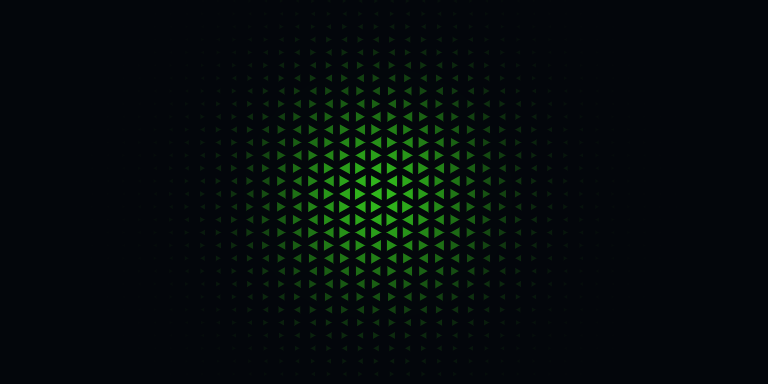
Reproduce this background procedurally as a WebGL 1 fragment shader.

```glsl
precision highp float;
// Halftone field of small green triangles on a near-black blue background.
// A checkerboard of left- and right-pointing triangles shrinks and fades with
// distance from a central glow. All lengths are in units of canvas height.
uniform vec2 u_resolution;

const vec3 BACKGROUND = vec3(0.013, 0.024, 0.042);
const vec3 GREEN = vec3(0.19, 0.72, 0.11);
const vec2 CELL = vec2(0.0411, 0.0335);       // lattice pitch
const vec2 ROW_OFFSET = vec2(0.0, -0.005);    // middle row, from canvas centre
const vec2 GLOW_CENTER = vec2(-0.015, -0.004);
const vec2 GLOW_STRETCH = vec2(0.94, 1.0);    // below 1 widens the glow
const vec2 TRIANGLE_HALF = vec2(0.0140, 0.0155);
const float FADE_RADIUS = 0.286;
const float FADE_POWER = 1.8;
const float SHRINK_RADIUS = 0.455;
const float MIN_SCALE = 0.06;
const float SIZE_JITTER = 0.10;
const float HAZE = 0.008;

float hash(vec2 p) {
  return fract(sin(dot(p, vec2(127.1, 311.7))) * 43758.5453);
}

// Signed distance to a triangle pointing along +x.
float triangleDistance(vec2 p, vec2 halfSize) {
  vec2 normal = normalize(vec2(halfSize.y, 2.0 * halfSize.x));
  float slope = dot(vec2(p.x - halfSize.x, abs(p.y)), normal);
  return max(-p.x - halfSize.x, slope);
}

float glowDistance(vec2 p) {
  return length((p - GLOW_CENTER) * GLOW_STRETCH);
}

void main() {
  float pixel = 1.0 / u_resolution.y;
  vec2 p = (gl_FragCoord.xy - 0.5 * u_resolution) * pixel;

  // Lattice: columns straddle the centre line, one row passes near the middle.
  vec2 grid = (p - ROW_OFFSET) / CELL;
  vec2 id = vec2(floor(grid.x), floor(grid.y + 0.5));
  vec2 center = (id + vec2(0.5, 0.0)) * CELL + ROW_OFFSET;
  vec2 local = p - center;

  // Neighbours alternate direction; column 0 of row 0 points right.
  float facing = 1.0 - 2.0 * mod(id.x + id.y, 2.0);
  local.x *= facing;

  // Size and brightness are constant across each triangle.
  float radius = glowDistance(center);
  float shrink = radius / SHRINK_RADIUS;
  float scale = MIN_SCALE + (1.0 - MIN_SCALE) * exp(-shrink * shrink);
  scale *= 1.0 + SIZE_JITTER * (hash(id) - 0.5);
  float brightness = exp(-pow(radius / FADE_RADIUS, FADE_POWER));

  float edge = triangleDistance(local, TRIANGLE_HALF * scale);
  float coverage = 1.0 - smoothstep(-0.6 * pixel, 0.6 * pixel, edge);

  // Faint haze behind the triangles.
  float haze = HAZE * exp(-pow(glowDistance(p) / FADE_RADIUS, 2.0));
  vec3 color = mix(BACKGROUND, GREEN, haze);
  color = mix(color, GREEN, coverage * brightness);
  gl_FragColor = vec4(color, 1.0);
}
```
